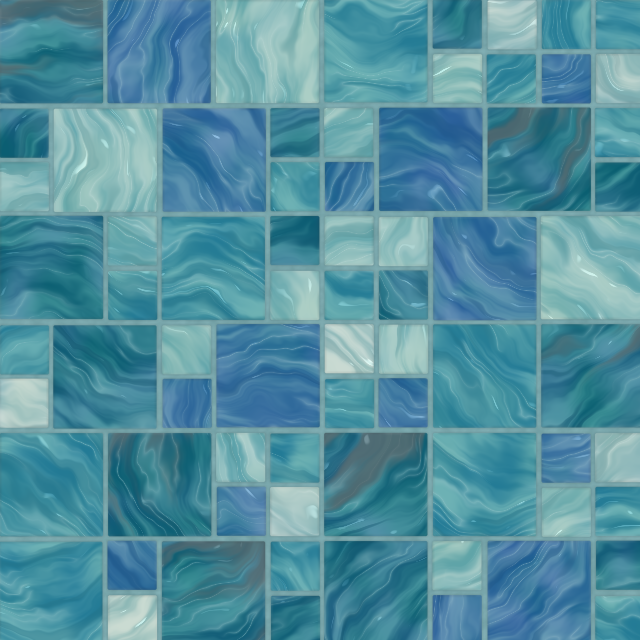
Reproduce this texture procedurally as a WebGL 2 fragment shader.

```glsl
#version 300 es
precision highp float;
// Mosaic of large and small swirled glass tiles in teal, blue and pale aqua, set in light grout.

uniform vec2 u_resolution;
out vec4 fragColor;

float hash(vec2 p) {
    vec3 q = fract(vec3(p.xyx) * 0.1031);
    q += dot(q, q.yzx + 33.33);
    return fract((q.x + q.y) * q.z);
}

float noise(vec2 p) {
    vec2 cell = floor(p), f = fract(p);
    f = f * f * (3.0 - 2.0 * f);
    return mix(mix(hash(cell), hash(cell + vec2(1, 0)), f.x),
               mix(hash(cell + vec2(0, 1)), hash(cell + vec2(1, 1)), f.x), f.y);
}

float fbm(vec2 p) {
    float sum = 0.0, amp = 0.5;
    for (int i = 0; i < 4; i++) {
        sum += amp * noise(p);
        p = mat2(1.6, 0.5, -0.5, 1.9) * p + 17.3;
        amp *= 0.5;
    }
    return sum / 0.9375;
}

float roundedBox(vec2 p, vec2 halfSize, float radius) {
    vec2 d = abs(p) - halfSize + radius;
    return length(max(d, 0.0)) + min(max(d.x, d.y), 0.0) - radius;
}

// Each two-row band is a shuffled run of four large tiles and four small pairs.
// Returns the tile corner in xy and its width in z.
vec3 findTile(vec2 p) {
    float band = floor(p.y / 2.0), x = 0.0, size = 1.0, largeLeft = 4.0;
    for (int i = 0; i < 8; i++) {
        bool large = hash(vec2(float(i) + 5.0, band * 3.0 + 11.0)) < largeLeft / float(8 - i);
        size = large ? 2.0 : 1.0;
        if (p.x < x + size) break;
        x += size;
        if (large) largeLeft -= 1.0;
    }
    float y = size > 1.5 ? band * 2.0 : floor(p.y);
    return vec3(x, y, size);
}

// Dark and light ends of the glass colour for each family.
void glassColors(float pick, out vec3 dark, out vec3 light) {
    if (pick < 0.28)      { dark = vec3(0.07, 0.36, 0.47); light = vec3(0.29, 0.58, 0.63); }
    else if (pick < 0.45) { dark = vec3(0.13, 0.37, 0.58); light = vec3(0.37, 0.58, 0.69); }
    else if (pick < 0.66) { dark = vec3(0.15, 0.49, 0.58); light = vec3(0.42, 0.69, 0.71); }
    else if (pick < 0.88) { dark = vec3(0.37, 0.64, 0.66); light = vec3(0.66, 0.80, 0.78); }
    else                  { dark = vec3(0.50, 0.69, 0.70); light = vec3(0.78, 0.85, 0.83); }
}

vec3 swirledGlass(vec2 local, vec3 tile) {
    vec2 id = tile.xy + 3.0;
    float large = step(1.5, tile.z);
    float spread = fract(dot(id, vec2(0.7549, 0.5698)) + 0.15 * hash(id + 40.0));
    float pick = mix(0.14 + 0.86 * spread, 0.88 * spread, large);
    vec3 dark, light;
    glassColors(pick, dark, light);

    // Turn, bend and warp the grain so that it flows in arcs.
    float angle = (hash(id + 71.0) - 0.5) * 1.7;
    if (hash(id + 93.0) > 0.82) angle += 1.3;
    float c = cos(angle), s = sin(angle);
    vec2 q = mat2(c, -s, s, c) * local;
    q.y += (hash(id + 27.0) - 0.5) * 0.7 * q.x * q.x;
    vec2 seed = id * 13.7;
    q += 0.9 * vec2(fbm(q * 1.1 + seed), fbm(q * 1.1 + seed + 51.0)) - 0.45;
    vec2 grain = vec2(q.x * 0.8, q.y * 4.2) + seed;

    float flow = fbm(grain);
    float cloud = noise(q * 1.7 + seed + 80.0);
    vec3 color = mix(dark, light, smoothstep(0.22, 0.78, flow * 0.8 + cloud * 0.2));

    // Drifting tint, then fine pale and dark threads.
    color += (cloud - 0.5) * (pick < 0.45 ? vec3(0.07, -0.02, 0.06) : vec3(0.03, 0.02, -0.02));
    float ridge = 1.0 - abs(2.0 * noise(grain * vec2(0.9, 1.9) + 31.0) - 1.0);
    float thread = pow(ridge, 7.0) * smoothstep(0.35, 0.75, noise(q * vec2(1.2, 2.5) + seed + 9.0));
    color = mix(color, light * 0.6 + vec3(0.33, 0.36, 0.36), 0.55 * thread);
    float vein = smoothstep(0.66, 0.85, noise(grain * vec2(0.8, 1.4) + 63.0));
    color = mix(color, dark * 0.9, 0.4 * vein);

    // Smoky mineral stain on some dark tiles, and sparse glints.
    float stain = smoothstep(0.5, 0.8, fbm(grain * 0.6 + 19.0) + 0.15 * local.y);
    color = mix(color, vec3(0.34, 0.41, 0.43), 0.8 * stain * step(pick, 0.14));
    float glint = smoothstep(0.9, 0.98, noise(grain * vec2(3.0, 2.5) + 7.0));
    return color + 0.22 * glint * cloud;
}

void main() {
    vec2 uv = gl_FragCoord.xy / u_resolution;
    vec2 p = vec2(uv.x, 1.0 - uv.y) * 11.82 + 0.05;
    float pixel = 11.82 / min(u_resolution.x, u_resolution.y);
    vec3 tile = findTile(p);

    // Slightly uneven hand-set placement.
    vec2 local = p - tile.xy - 0.5 * tile.z;
    local += (vec2(hash(tile.xy + 15.0), hash(tile.xy + 36.0)) - 0.5) * 0.025;
    local.y = -local.y;
    float edge = roundedBox(local, vec2(0.5 * tile.z - 0.046), 0.035);

    vec3 grout = vec3(0.48, 0.66, 0.68) + 0.09 * (fbm(p * 7.0) - 0.5);
    grout *= 1.0 - 0.10 * exp(-max(edge, 0.0) * 45.0);
    vec3 glass = swirledGlass(local, tile);
    float rim = smoothstep(-0.06, 0.0, edge);
    glass = mix(glass, glass * 0.88 + 0.03, rim);
    glass += 0.05 * rim * smoothstep(0.4, 0.8, noise(p * 3.0));
    fragColor = vec4(mix(glass, grout, smoothstep(-0.7 * pixel, 0.7 * pixel, edge)), 1.0);
}
```
